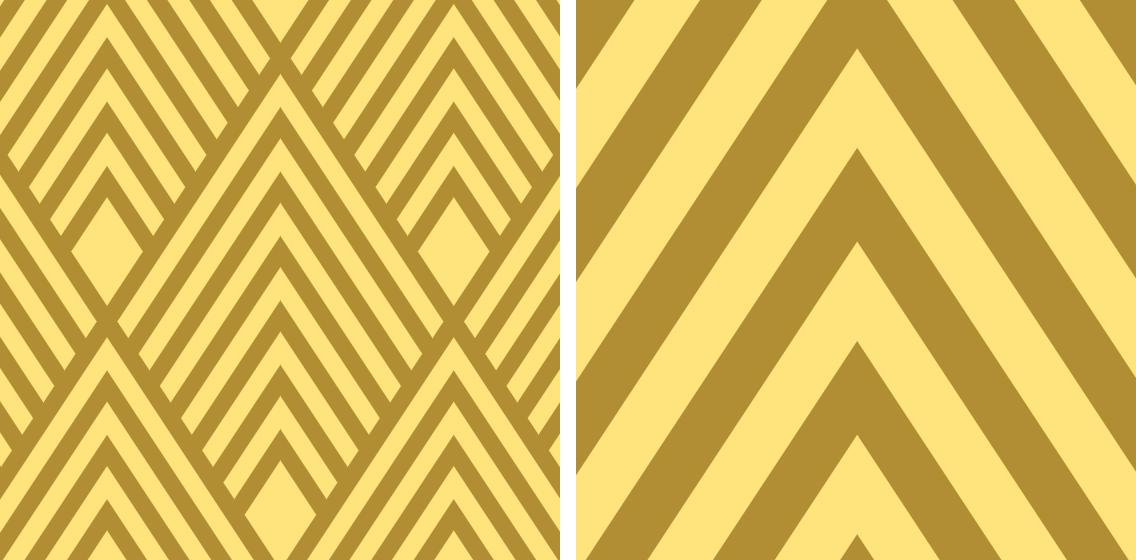
Left: the whole. Right: its middle third, enlarged.
A WebGL 1 fragment shader for this pattern:

```glsl
precision highp float;

uniform vec2 u_resolution;

const vec3 BRONZE = vec3(0.694, 0.557, 0.200);
const vec3 CREAM = vec3(1.0, 0.890, 0.490);

// Position along the two diagonals of a diamond, 0 to 1 from top to bottom
vec2 diamondCoords(vec2 fromApex, vec2 size) {
  vec2 p = fromApex / size;
  return fract(vec2(p.x - p.y, -p.x - p.y));
}

// Height offset from the nearest chevron centre line, the last one bounding the core
float chevronOffset(float depth, float pitch, float lastChevron) {
  float index = min(floor(depth / pitch + 0.5), lastChevron);
  return abs(depth - index * pitch);
}

// Signed perpendicular distance to the dark bands, negative inside
float bandDistance(vec2 fromApex, vec2 size, float pitch, float halfBand) {
  vec2 diagonal = diamondCoords(fromApex, size);
  float depth = size.y * min(diagonal.x, diagonal.y);
  float lowerEdge = size.y * (1.0 - max(diagonal.x, diagonal.y));
  float offset = min(chevronOffset(depth, pitch, 6.0), lowerEdge);
  return (offset - halfBand) * size.x / length(size);
}

void main() {
  float scale = min(u_resolution.x, u_resolution.y);
  vec2 position = gl_FragCoord.xy / scale;
  float pixel = 1.0 / scale;

  // Diamond lattice hung from one crossing near the top centre
  vec2 apex = vec2(0.5007, 0.8958);
  vec2 diamondSize = vec2(0.6191, 0.9401);
  float band = bandDistance(position - apex, diamondSize, 0.115, 0.0279);

  float light = smoothstep(-0.7 * pixel, 0.7 * pixel, band);
  gl_FragColor = vec4(mix(BRONZE, CREAM, light), 1.0);
}
```
